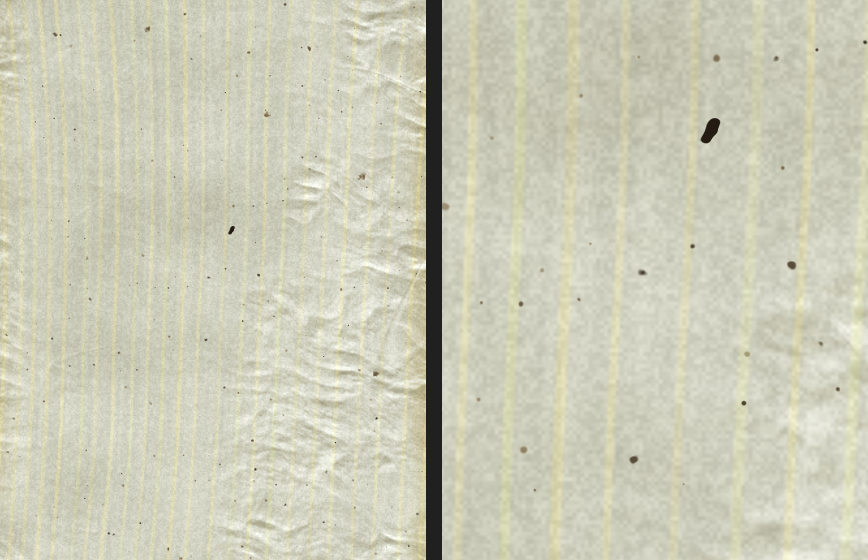
Left, the full canvas; right, a detail of the centre.
Reproduce this texture procedurally as a WebGL 1 fragment shader.

```glsl
precision highp float;
// A pale, dried plant sheath: about 23 thin yellow veins run down a grey-white
// membrane. Veins come from a warped, jittered stripe index; puckers are
// embossed noise, and specks are scattered through hashed grid cells.
uniform vec2 u_resolution;

const float VEIN_COUNT = 23.0;
const float LEFT_CROWDING = 6.0;     // tighter spacing towards the left
const float VEIN_HALF_WIDTH = 0.0035;
const float VEIN_JITTER = 0.34;
const float VEIN_OPACITY = 0.8;
const float FIBRE = 0.035;
const float GRAIN = 0.115;
const float MOTTLE = 0.95;
const float PUCKER_DEPTH = 2.7;
const float CREASE_GLOW = 0.35;
const vec2 FRAGMENT_AT = vec2(0.413, 0.588);

const vec3 MEMBRANE_GREY = vec3(0.745, 0.742, 0.667);
const vec3 MEMBRANE_PALE = vec3(0.865, 0.872, 0.812);
const vec3 VEIN_YELLOW = vec3(0.062, 0.043, -0.055);   // added to the membrane
const vec3 VEIN_GREEN = vec3(0.045, 0.054, -0.045);
const vec3 EDGE_STAIN = vec3(0.740, 0.690, 0.490);
const vec3 SHADOW = vec3(0.570, 0.545, 0.420);
const vec3 GLOSS = vec3(0.975, 0.980, 0.945);
const vec3 SPECK_BROWN = vec3(0.450, 0.340, 0.180);
const vec3 SPECK_DARK = vec3(0.140, 0.110, 0.070);

float hash(vec2 p) {
  vec3 q = fract(vec3(p.xyx) * 0.1031);
  q += dot(q, q.yzx + 33.33);
  return fract((q.x + q.y) * q.z);
}

float noise(vec2 p) {
  vec2 i = floor(p), f = fract(p);
  f = f * f * (3.0 - 2.0 * f);
  return mix(mix(hash(i), hash(i + vec2(1.0, 0.0)), f.x),
             mix(hash(i + vec2(0.0, 1.0)), hash(i + 1.0), f.x), f.y);
}

float fbm(vec2 p) {
  float sum = 0.0, amp = 0.5;
  for (int i = 0; i < 4; i++) {
    sum += amp * noise(p);
    p = mat2(1.6, 1.2, -1.2, 1.6) * p + 7.3;
    amp *= 0.5;
  }
  return sum;
}

// Folded noise stretched along shallow, falling ridges
float puckerHeight(vec2 p) {
  p += 0.04 * vec2(noise(p * 14.0), noise(p * 14.0 + 31.0));
  vec2 q = vec2(p.x - 0.3 * p.y, p.y + 0.35 * p.x);
  float ridge = 1.0 - abs(2.0 * noise(q * vec2(17.0, 30.0)) - 1.0);
  return 0.4 * ridge + 0.65 * fbm(q * vec2(30.0, 48.0));
}

// Sideways drift of the veins: fanned at the top, swept left at the foot
float veinDrift(vec2 uv) {
  float s = 2.0 * uv.y - 1.0;
  float top = mix(-0.035, 0.045, uv.x), foot = -0.035;
  return 0.5 * (s * (top - foot) + s * s * (top + foot));
}

// Ragged soft spots, one candidate per cell; x is coverage, y is darkness
vec2 specks(vec2 p, float cells, float density, float radius, float px) {
  vec2 g = p * cells, id = floor(g);
  vec2 centre = 0.12 + 0.76 * vec2(hash(id + 3.1), hash(id + 17.7));
  float size = hash(id + 41.3);
  float r = radius * mix(0.35, 1.0, size * size);
  float d = length((g - id - centre) / cells) + r * 1.2 * (noise(p * 300.0) - 0.5);
  float present = step(hash(id + 71.9), density);
  return vec2(present * (1.0 - smoothstep(r * 0.5 - px * 0.5, r * 1.3 + px * 0.5, d)), hash(id + 90.2));
}

void main() {
  vec2 uv = gl_FragCoord.xy / u_resolution;
  vec2 p = gl_FragCoord.xy / u_resolution.y;
  float px = 1.0 / u_resolution.y, aspect = u_resolution.x / u_resolution.y;

  // Membrane tone and fine fibres
  float x = uv.x - veinDrift(uv) + 0.006 * (noise(p * 5.0) - 0.5);
  float v = VEIN_COUNT * x + LEFT_CROWDING * x * (1.0 - x);
  float rate = VEIN_COUNT + LEFT_CROWDING * (1.0 - 2.0 * x);
  float pale = 0.43 + 0.2 * smoothstep(0.4, 0.9, uv.x) + 0.2 * (0.6 - uv.y);
  pale += MOTTLE * (fbm(p * 8.0) - 0.46);
  vec3 col = mix(MEMBRANE_GREY, MEMBRANE_PALE, clamp(pale, 0.0, 1.0));
  col += FIBRE * (noise(vec2(v * 6.0, p.y * 4.0)) - 0.5);

  // Stained margins, strongest in the lower right
  float margin = smoothstep(0.05, 0.0, uv.x) * 0.3
    + smoothstep(0.93, 1.0, uv.x) * mix(1.0, 0.4, uv.y);
  col = mix(col, EDGE_STAIN, clamp(margin * fbm(p * vec2(20.0, 7.0)) * 1.3, 0.0, 0.8));

  // Glossy puckers on the right and left edge, lit from above
  float loose = smoothstep(0.48, 0.72, uv.x + 0.2 * (0.5 - uv.y)) + smoothstep(0.1, 0.0, uv.x);
  loose = clamp(loose, 0.15, 1.0) * mix(0.3, 1.25, smoothstep(0.2, 0.8, noise(p * 9.0 + 4.0)));
  float slope = puckerHeight(p) - puckerHeight(p + vec2(-0.002, 0.005));
  float light = slope * loose * PUCKER_DEPTH;
  col = mix(col, GLOSS, clamp(light * 1.5, 0.0, 0.95));
  col = mix(col, SHADOW, clamp(-light * 0.8, 0.0, 0.6));

  // Long thin diagonal creases, each with a shaded side
  float fold = noise(vec2(p.x * 9.0 - p.y * 5.0, p.y * 3.0 + p.x) + 2.0 * noise(p * 4.0)) - 0.5;
  float patches = smoothstep(0.5, 0.7, noise(p * 6.0 + 60.0)) * (0.35 + 0.6 * loose);
  col = mix(col, GLOSS, smoothstep(0.025, 0.0, abs(fold)) * patches * CREASE_GLOW);
  col = mix(col, SHADOW, smoothstep(0.02, 0.0, abs(fold - 0.035)) * patches * CREASE_GLOW * 0.5);

  // Veins tint whatever lies beneath them
  for (int j = -1; j <= 1; j++) {
    float id = floor(v) + float(j);
    float centre = id + 0.5 + VEIN_JITTER * (hash(vec2(id, 5.0)) - 0.5);
    float d = abs(v - centre) / rate * aspect;
    float w = VEIN_HALF_WIDTH * mix(0.75, 1.1, hash(vec2(id, 9.0)));
    float line = 1.0 - smoothstep(w * 0.5, w * 1.2 + px * 0.5, d);
    float fade = mix(0.75, 1.1, hash(vec2(id, 13.0))) * mix(0.75, 1.15, noise(vec2(id * 7.0, p.y * 7.0)));
    vec3 tint = mix(VEIN_YELLOW, VEIN_GREEN, step(0.8, hash(vec2(id, 21.0))));
    col += tint * line * fade * VEIN_OPACITY;
  }
  col += GRAIN * (0.65 * noise(p * 430.0) + 0.35 * noise(p * 170.0) - 0.5);

  // Scattered dirt: fine dots, larger spots and one dark fragment
  vec2 fine = specks(p, 34.0, 0.2, 0.0023, px);
  vec2 coarse = specks(p + 0.37, 9.0, 0.2, 0.0052, px);
  col = mix(col, mix(SPECK_BROWN, SPECK_DARK, fine.y * fine.y), fine.x * mix(0.4, 0.9, fine.y));
  col = mix(col, mix(SPECK_BROWN, SPECK_DARK, coarse.y * 0.6), coarse.x * 0.8);
  vec2 f = mat2(0.9, 0.44, -0.44, 0.9) * (p - FRAGMENT_AT);
  float chip = length(f / vec2(0.75, 1.4)) + 0.006 * (noise(p * 180.0) - 0.5);
  col = mix(col, SPECK_DARK, 1.0 - smoothstep(0.005 - px, 0.005 + px, chip));

  gl_FragColor = vec4(clamp(col, 0.0, 1.0), 1.0);
}
```
